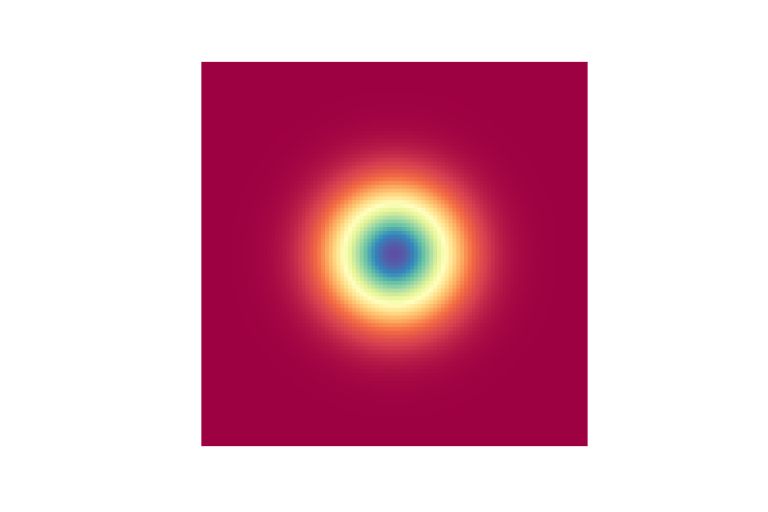
A WebGL 2 fragment shader for this background:

```glsl
#version 300 es
precision highp float;
// A spectral heat map of a round Gaussian peak, in square cells on a white page.

#define CENTER vec2(0.0205, 0.0039)     // offset from canvas middle, in heights
#define HALF_SIZE vec2(0.3772, 0.3753)  // half extent of the plot, in heights
#define CELLS 100.0                     // cells along each side
#define FALLOFF 10.0                    // sharpness of the peak
#define PAGE_COLOR vec3(1.0)

uniform vec2 u_resolution;
out vec4 fragColor;

// Diverging ramp: crimson, orange, pale yellow, green, blue, violet
const vec3 RAMP[11] = vec3[11](
    vec3(0.620, 0.004, 0.259),
    vec3(0.835, 0.243, 0.310),
    vec3(0.957, 0.427, 0.263),
    vec3(0.992, 0.682, 0.380),
    vec3(0.996, 0.878, 0.545),
    vec3(1.000, 1.000, 0.749),
    vec3(0.902, 0.961, 0.596),
    vec3(0.671, 0.867, 0.643),
    vec3(0.400, 0.761, 0.647),
    vec3(0.196, 0.533, 0.741),
    vec3(0.369, 0.310, 0.635));

vec3 spectral(float value) {
    float t = clamp(value, 0.0, 1.0) * 10.0;
    int i = min(int(t), 9);
    return mix(RAMP[i], RAMP[i + 1], t - float(i));
}

// Snap to cell centers, with a one-pixel blend across each cell border
vec2 snapToCells(vec2 q, vec2 pixel) {
    vec2 u = q * 0.5 * CELLS;
    vec2 border = floor(u + 0.5);
    vec2 blend = clamp((u - border) / (pixel * 0.5 * CELLS), -0.5, 0.5);
    return (border + blend) * 2.0 / CELLS;
}

// Signed distance to an axis-aligned box
float boxDistance(vec2 p, vec2 halfSize) {
    vec2 d = abs(p) - halfSize;
    return length(max(d, 0.0)) + min(max(d.x, d.y), 0.0);
}

void main() {
    float pixel = 1.0 / u_resolution.y;
    vec2 p = (gl_FragCoord.xy - 0.5 * u_resolution) * pixel - CENTER;

    // Peak height in plot coordinates from -1 to 1
    vec2 q = snapToCells(p / HALF_SIZE, pixel / HALF_SIZE);
    vec3 heat = spectral(exp(-FALLOFF * dot(q, q)));

    // Plot area over the page
    float inside = clamp(0.5 - boxDistance(p, HALF_SIZE) / pixel, 0.0, 1.0);
    fragColor = vec4(mix(PAGE_COLOR, heat, inside), 1.0);
}
```
